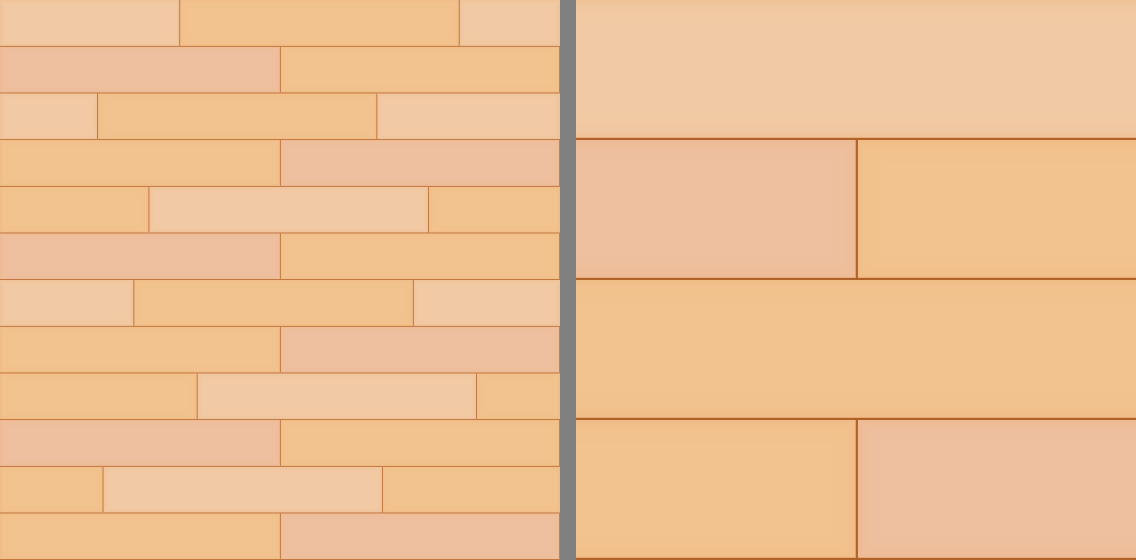
Left: the whole. Right: its middle third, enlarged.
This pattern is drawn by a three.js fragment shader. Its source:

```glsl
// Draws a floor of long pale wooden boards in twelve staggered rows with thin brown seams.
varying vec2 vUv;

const float ROWS = 12.0;
const float BOARD_LENGTH = 0.499;
const float SEAM_WIDTH = 0.0013;
const float EDGE_SOFTNESS = 0.004;

const vec3 HONEY = vec3(0.949, 0.763, 0.560);
const vec3 CREAM = vec3(0.944, 0.790, 0.643);
const vec3 ROSE = vec3(0.933, 0.752, 0.625);
const vec3 SEAM = vec3(0.70, 0.38, 0.16);
const vec3 EDGE_TINT = vec3(0.92, 0.65, 0.40);

// Picks one of six values by index.
float pick(vec3 first, vec3 second, float index) {
  vec3 slots = vec3(0.0, 1.0, 2.0);
  vec3 inFirst = 1.0 - step(0.5, abs(slots - index));
  vec3 inSecond = 1.0 - step(0.5, abs(slots + 3.0 - index));
  return dot(first, inFirst) + dot(second, inSecond);
}

// Area of a pixel covered by a line, given the distance to its centre.
float lineCoverage(float dist, float width, float pixel) {
  float overlap = (0.5 * (width + pixel) - dist) / pixel;
  return clamp(overlap, 0.0, min(1.0, width / pixel));
}

// Position of the first joint: centred in odd rows, staggered in even ones.
float firstJoint(float row, float isOdd) {
  float staggered = pick(vec3(0.321, 0.174, 0.266), vec3(0.239, 0.352, 0.184), floor(row * 0.5));
  return mix(staggered, 0.5005, isOdd);
}

// Wood colour: honey alternates with rose in odd rows and cream in even ones.
vec3 boardColor(float row, float isOdd, float isMiddle) {
  float evenHoney = pick(vec3(1.0, 1.0, 0.0), vec3(1.0, 0.0, 0.0), floor(row * 0.5));
  float oddHoney = 1.0 - step(2.0, mod(row, 4.0));
  float middleHoney = mix(evenHoney, oddHoney, isOdd);
  float isHoney = 1.0 - abs(isMiddle - middleHoney);
  return mix(mix(CREAM, ROSE, isOdd), HONEY, isHoney);
}

void main() {
  vec2 pixel = max(fwidth(vUv), vec2(1e-5));
  float row = clamp(floor((1.0 - vUv.y) * ROWS), 0.0, ROWS - 1.0);
  float isOdd = mod(row, 2.0);

  // Board layout
  float jointA = firstJoint(row, isOdd);
  float jointB = jointA + BOARD_LENGTH;
  float isMiddle = step(jointA, vUv.x) - step(jointB, vUv.x) * (1.0 - isOdd);
  vec3 color = boardColor(row, isOdd, isMiddle);

  // Distances to the seams; each row's seam lies just inside its lower edge
  float rowPhase = (vUv.y - 0.5 * SEAM_WIDTH) * ROWS;
  float rowDist = abs(fract(rowPhase + 0.5) - 0.5) / ROWS;
  float jointDist = min(abs(vUv.x - jointA), abs(vUv.x - jointB));

  // Faint warm tint along board edges and the border
  float borderDist = min(vUv.x, 1.0 - vUv.x);
  float edgeDist = min(rowDist, min(jointDist, borderDist));
  color = mix(color, EDGE_TINT, 0.28 * exp(-edgeDist / EDGE_SOFTNESS));

  // Seams
  float seam = max(lineCoverage(rowDist, SEAM_WIDTH, pixel.y),
                   lineCoverage(jointDist, SEAM_WIDTH, pixel.x));
  gl_FragColor = vec4(mix(color, SEAM, seam), 1.0);
}
```
